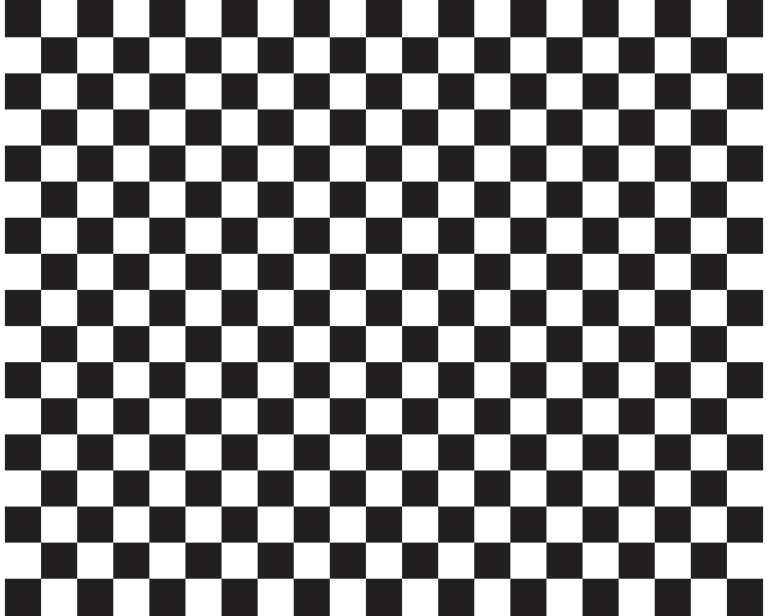
Write a Shadertoy shader that draws this pattern.

```glsl
// Checkerboard of 21 by 17 square cells, near-black on white, centred on the
// canvas with a thin white margin at the left and right. Two triangle waves,
// sharpened to smooth-edged square waves, are multiplied to form the checks.

// +1 on even cells, -1 on odd cells, with a ramp of the given width between.
vec2 squareWave(vec2 cell, float ramp) {
    vec2 triangle = abs(mod(cell, 2.0) - 1.0) - 0.5;
    return clamp(2.0 * triangle / ramp, -1.0, 1.0);
}

void mainImage(out vec4 fragColor, in vec2 fragCoord) {
    // Cell units, with the middle of the central dark cell at zero
    float cellsPerPixel = 21.274 / iResolution.x;
    vec2 cell = (fragCoord - 0.5 * iResolution.xy) * cellsPerPixel;
    float ramp = 1.15 * cellsPerPixel;

    // Checks; the outermost cells extend to the canvas border
    vec2 wave = squareWave(clamp(cell, vec2(-10.0, -8.0), vec2(10.0, 8.0)), ramp);
    float dark = 0.5 + 0.5 * wave.x * wave.y;

    // White side margins
    dark *= clamp(0.5 + (10.5 - abs(cell.x)) / ramp, 0.0, 1.0);

    fragColor = vec4(mix(vec3(1.0), vec3(0.13, 0.12, 0.12), dark), 1.0);
}
```
